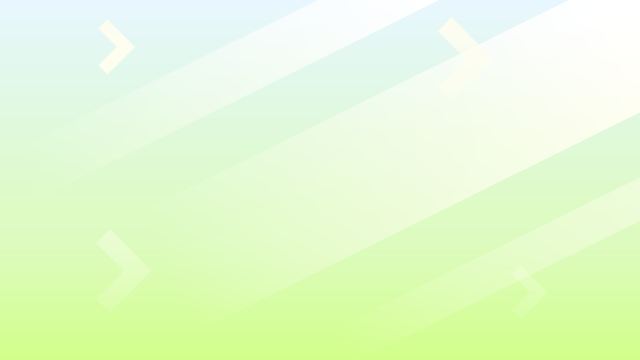
Write a Shadertoy shader that draws this background.

```glsl
// A fresh sky-to-lime backdrop with three slanted light beams and four chevrons.
// Beams are soft-edged strips in a sheared axis that fade along their length;
// chevrons are diamond-metric distance shapes. Lengths are in canvas heights.

const vec3 SKY    = vec3(0.910, 0.966, 1.000);
const vec3 MINT   = vec3(0.882, 0.975, 0.900);
const vec3 LEAF   = vec3(0.868, 0.984, 0.765);
const vec3 LIME   = vec3(0.820, 1.000, 0.530);
const vec3 CREAM  = vec3(1.000, 0.996, 0.935);
const vec3 WHITE  = vec3(1.000);

const float BEAM_SLOPE = 0.495;
const float CHEVRON_THICKNESS = 0.66; // relative to its half height

// Beam: upper edge, lower edge, fade start, fade end
const vec4 BEAMS[3] = vec4[3](
    vec4(0.437, 0.604, -0.16, 1.16),
    vec4(0.782, 1.192, 0.09, 1.66),
    vec4(1.373, 1.493, 0.46, 1.57));
const float BEAM_OPACITY[3] = float[3](0.95, 1.0, 0.5);

// Chevron: tip x, tip y, half height
const vec3 CHEVRONS[4] = vec3[4](
    vec3(0.375, 0.870, 0.0764),
    vec3(1.370, 0.836, 0.1160),
    vec3(0.421, 0.248, 0.1160),
    vec3(1.521, 0.188, 0.0741));
// Chevron opacity at its bottom and top
const vec2 CHEVRON_FADE[4] = vec2[4](
    vec2(0.95, 0.92), vec2(0.40, 0.95), vec2(0.12, 0.42), vec2(0.10, 0.30));

vec3 backdrop(float y) {
    vec3 color = mix(LIME, LEAF, smoothstep(-0.12, 0.42, y) * 1.08 - 0.08);
    color = mix(color, MINT, clamp((y - 0.40) / 0.34, 0.0, 1.0));
    return mix(color, SKY, clamp((y - 0.74) / 0.26, 0.0, 1.0));
}

// Coverage of a shape from its signed distance
float coverage(float dist, float pixel) {
    return clamp(0.5 - dist / pixel, 0.0, 1.0);
}

float beamDistance(float across, vec2 edges) {
    float sheared = max(edges.x - across, across - edges.y);
    return sheared / length(vec2(1.0, BEAM_SLOPE));
}

// Right-pointing chevron with its tip at the origin
float chevronDistance(vec2 p, float halfHeight) {
    float outer = p.x + abs(p.y);
    float inner = -outer - CHEVRON_THICKNESS * halfHeight;
    float ends = abs(p.y) - p.x - 2.0 * halfHeight;
    return max(max(outer, inner), ends) * 0.70711;
}

void mainImage(out vec4 fragColor, in vec2 fragCoord) {
    vec2 p = fragCoord / iResolution.y;
    float pixel = 1.0 / iResolution.y;
    vec3 color = backdrop(p.y);

    // Light beams, brightening toward the upper right
    float depth = 1.0 - p.y;
    float across = depth + BEAM_SLOPE * p.x;
    float along = p.x - BEAM_SLOPE * depth;
    vec3 light = mix(CREAM, WHITE, smoothstep(0.55, 1.0, p.y));
    for (int i = 0; i < 3; i++) {
        vec4 beam = BEAMS[i];
        float fade = clamp((along - beam.z) / (beam.w - beam.z), 0.0, 1.0);
        float mask = coverage(beamDistance(across, beam.xy), pixel);
        color = mix(color, light, mask * fade * BEAM_OPACITY[i]);
    }

    // Chevrons, each with a vertical opacity ramp
    for (int i = 0; i < 4; i++) {
        vec3 chevron = CHEVRONS[i];
        vec2 q = p - chevron.xy;
        float ramp = clamp(0.5 + 0.5 * q.y / chevron.z, 0.0, 1.0);
        float opacity = mix(CHEVRON_FADE[i].x, CHEVRON_FADE[i].y, ramp);
        color = mix(color, CREAM, opacity * coverage(chevronDistance(q, chevron.z), pixel));
    }

    fragColor = vec4(color, 1.0);
}
```
